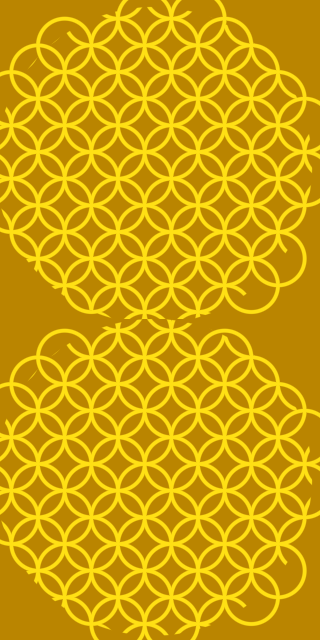
A Shadertoy shader for this pattern:

```glsl
// Two stacked medallions of interlaced golden rings on an ochre ground.

const vec3 OCHRE = vec3(0.73, 0.52, 0.0);
const vec3 GOLD = vec3(1.0, 0.88, 0.08);

// Lengths are in ring radii: the canvas is 12 wide and 24 high.
const vec2 CANVAS = vec2(12.0, 24.0);
const vec2 LATTICE_ORIGIN = vec2(2.425, 1.70); // from the upper left corner
const vec2 DISC_CENTER = vec2(3.34, 4.5);      // in lattice steps
const float DISC_RADIUS = 5.94;
const float MEDALLION_SHIFT = 11.70;
const float SEAM = 11.95;
const float HALF_STROKE = 0.073;
const float FIRST_ROW = -1.0;
const float LAST_ROW = 10.0;

// Coverage of a shape from its signed distance
float coverage(float dist, float blur) {
    return 1.0 - smoothstep(-blur, blur, dist);
}

// Rings centred inside the disc are whole; all others are cut by its rim.
float ringLattice(vec2 p, float cutRow, float blur) {
    float insideDisc = coverage(length(p - DISC_CENTER) - DISC_RADIUS, blur);
    float ink = 0.0;
    for (int j = -1; j <= 1; j++) {
        for (int i = -1; i <= 1; i++) {
            vec2 center = round(p) + vec2(i, j);
            if (mod(center.x + center.y, 2.0) > 0.5) continue;
            bool whole = distance(center, DISC_CENTER) < DISC_RADIUS
                      && center.y != cutRow;
            float ring = abs(distance(p, center) - 1.0) - HALF_STROKE;
            float visible = whole ? 1.0 : insideDisc;
            ink = max(ink, coverage(ring, blur) * visible);
        }
    }
    return ink;
}

void mainImage(out vec4 fragColor, in vec2 fragCoord) {
    vec2 uv = fragCoord / iResolution.xy;
    vec2 p = vec2(uv.x, 1.0 - uv.y) * CANVAS;
    float blur = 0.8 * CANVAS.x / iResolution.x;

    // Pick the upper or lower medallion; rows facing the seam are trimmed.
    bool lower = p.y > SEAM;
    vec2 local = p - LATTICE_ORIGIN;
    if (lower) local.y -= MEDALLION_SHIFT;
    float cutRow = lower ? FIRST_ROW : LAST_ROW;

    float ink = ringLattice(local, cutRow, blur);
    fragColor = vec4(mix(OCHRE, GOLD, ink), 1.0);
}
```
